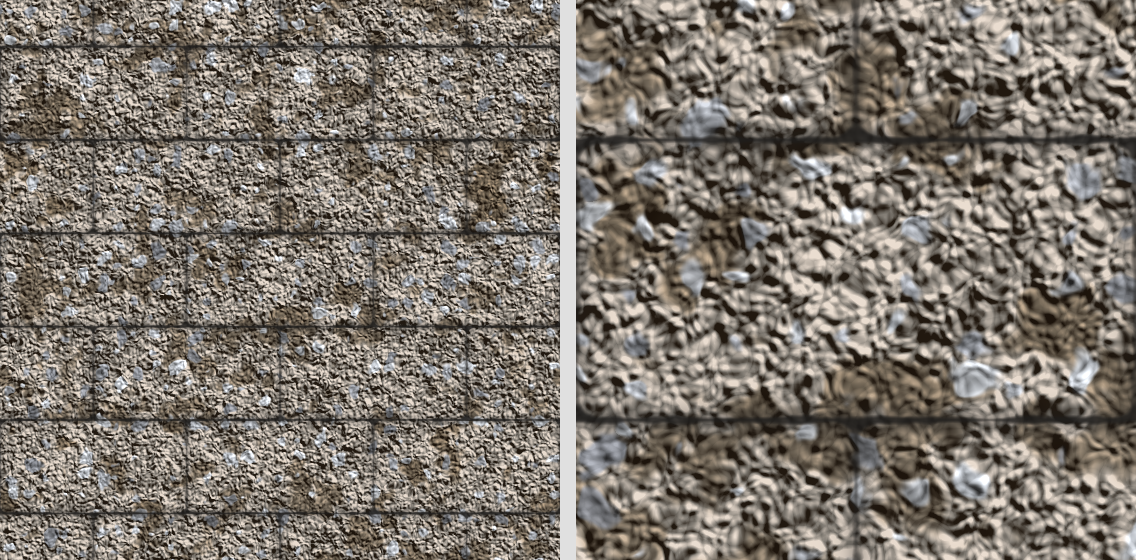
Left: the whole. Right: its middle third, enlarged.
Reproduce this texture procedurally as a WebGL 1 fragment shader.

```glsl
precision highp float;
// Split-face concrete blocks in running bond: three across, six courses down.
// A crumbly height field of noise, grains and pebbles is lit from the upper
// right with short cast shadows; soft grimy joints with rounded corners on top.

uniform vec2 u_resolution;

const vec2 BLOCKS = vec2(3.0, 6.0);
const float CORNER_RADIUS = 0.014;
const float JOINT_WIDTH = 0.0046;
const float JOINT_HALO = 0.0065;
const float JOINT_WOBBLE = 0.0035;
const float UPRIGHT_FADE = 0.72;
const vec2 LIGHT_DIR = vec2(0.5, 0.87);
const float LIGHT_STEP = 0.0032;
const float LIGHT_DROP = 0.06;
const float SLOPE_GAIN = 1.9;
const float HEIGHT_GAIN = 1.05;
const float SHADOW_GAIN = 1.1;
const float BASE_TONE = 0.565;
const float MEAN_HEIGHT = 0.60;
const float PEBBLE_FREQ = 31.0;
const float PEBBLE_SHARE = 0.55;

const vec3 CREVICE = vec3(0.13, 0.095, 0.06);
const vec3 STONE = vec3(0.485, 0.465, 0.435);
const vec3 SAND = vec3(0.88, 0.83, 0.78);
const vec3 EARTH = vec3(0.84, 0.78, 0.69);
const vec3 SLATE = vec3(0.44, 0.46, 0.50);
const vec3 QUARTZ = vec3(0.78, 0.81, 0.85);
const vec3 JOINT = vec3(0.12, 0.115, 0.11);

vec2 hash2(vec2 p) {
  vec3 q = fract(p.xyx * vec3(0.1031, 0.1030, 0.0973));
  q += dot(q, q.yzx + 33.33);
  return fract((q.xx + q.yz) * q.zy);
}

// Hash of a lattice cell, wrapping at the canvas edge.
vec2 cellHash(vec2 cell, float freq) {
  return hash2(mod(cell, freq) + freq * 1.7);
}

float noise(vec2 p, float freq) {
  vec2 cell = floor(p * freq), f = fract(p * freq);
  f = f * f * (3.0 - 2.0 * f);
  float a = cellHash(cell, freq).x, b = cellHash(cell + vec2(1, 0), freq).x;
  float c = cellHash(cell + vec2(0, 1), freq).x, d = cellHash(cell + 1.0, freq).x;
  return mix(mix(a, b, f.x), mix(c, d, f.x), f.y);
}

// Rounded crumbs: high at scattered points, low between them.
float grains(vec2 p, float freq) {
  vec2 cell = floor(p * freq), f = fract(p * freq);
  float nearest = 2.0;
  for (int y = -1; y <= 1; y++)
    for (int x = -1; x <= 1; x++) {
      vec2 o = vec2(x, y);
      nearest = min(nearest, length(o + cellHash(cell + o, freq) - f));
    }
  return 1.0 - nearest;
}

// Scattered chipped pebbles: x = coverage, y = random shade.
vec2 pebbles(vec2 p) {
  vec2 cell = floor(p * PEBBLE_FREQ), f = fract(p * PEBBLE_FREQ);
  float ragged = 0.3 * (noise(p, 85.0) - 0.5) + 0.22 * (noise(p, 170.0) - 0.5);
  vec2 result = vec2(0.0);
  for (int y = -1; y <= 1; y++)
    for (int x = -1; x <= 1; x++) {
      vec2 o = vec2(x, y);
      vec2 h = cellHash(cell + o, PEBBLE_FREQ);
      vec2 k = hash2(h * 91.0 + 7.0);
      vec2 d = o + 0.2 + 0.6 * k - f;
      float turn = 6.283 * h.y;
      d = vec2(d.x * cos(turn) + d.y * sin(turn), d.y * cos(turn) - d.x * sin(turn));
      float radius = mix(0.18, 0.6, k.x * k.x);
      float cover = smoothstep(radius, radius - 0.18, length(d * vec2(1.0, 1.4)) + ragged);
      cover *= step(h.x, PEBBLE_SHARE);
      if (cover > result.x) result = vec2(cover, k.y);
    }
  return result;
}

// Small broken-out hollows where the matrix is flatter and browner.
float hollows(vec2 p) {
  float n = 0.45 * noise(p, 19.0) + 0.35 * noise(p, 43.0) + 0.2 * noise(p, 97.0);
  return smoothstep(0.54, 0.68, n);
}

float height(vec2 p) {
  float h = 0.26 * noise(p, 30.0) + 0.28 * noise(p, 67.0) + 0.35 * grains(p, 88.0)
          + 0.25 * grains(p, 160.0) + 0.22 * (noise(p, 256.0) - 0.5);
  h = mix(h, 0.47 + 0.65 * (h - MEAN_HEIGHT), 0.8 * hollows(p));
  float cover = pebbles(p).x;
  return mix(h, 0.64 + 0.5 * (h - MEAN_HEIGHT) + 0.04 * cover, 0.8 * cover);
}

// Signed distance to the rounded block edge; negative inside.
float blockEdge(vec2 local) {
  vec2 q = abs(local) - 0.5 / BLOCKS + CORNER_RADIUS;
  return length(max(q, 0.0)) + min(max(q.x, q.y), 0.0) - CORNER_RADIUS;
}

void main() {
  vec2 uv = gl_FragCoord.xy / u_resolution;

  // Courses begin half a block down; alternate ones shift sideways.
  vec2 grid = uv * BLOCKS + vec2(0.0, 0.5);
  grid.x += 0.5 * (1.0 - mod(floor(grid.y), 2.0));
  vec2 local = (fract(grid) - 0.5) / BLOCKS;
  vec2 variation = hash2(mod(floor(grid), BLOCKS) + 3.7) - 0.5;

  // Relief, shaded by slope and by taller grains toward the light.
  vec2 p = uv + 0.006 * (vec2(noise(uv, 71.0), noise(uv, 79.0)) - 0.5);
  float h = height(p), slope = 0.0, shadow = 0.0;
  for (int i = 1; i <= 3; i++) {
    float rise = height(p + LIGHT_DIR * LIGHT_STEP * float(i)) - h;
    if (i == 1) slope = -rise;
    shadow = max(shadow, rise - LIGHT_DROP * float(i));
  }
  float tone = BASE_TONE + SLOPE_GAIN * slope + HEIGHT_GAIN * (h - MEAN_HEIGHT);
  tone = clamp(tone - SHADOW_GAIN * shadow + 0.04 * variation.x, 0.0, 1.05);

  // Sandy matrix, earthy hollows and cool pebbles.
  vec3 color = mix(CREVICE, STONE, min(tone * 2.0, 1.0));
  color = mix(color, SAND, max(tone * 2.0 - 1.0, 0.0));
  color *= mix(vec3(1.0), EARTH, hollows(p) * (0.9 + 0.3 * variation.y));
  vec2 pebble = pebbles(p);
  vec3 pebbleColor = mix(SLATE, QUARTZ, smoothstep(0.0, 0.85, pebble.y));
  color = mix(color, pebbleColor * (0.2 + 1.2 * tone), 0.8 * pebble.x);

  // Joint core and its soft grime, fainter along the upright joints.
  float edge = blockEdge(local);
  edge += JOINT_WOBBLE * (0.5 * noise(uv, 60.0) + 0.5 * noise(uv, 140.0) - 0.5);
  float core = smoothstep(-JOINT_WIDTH, 0.0, edge);
  float halo = 0.55 * exp(min(edge, 0.0) / JOINT_HALO);
  vec2 gap = 0.5 / BLOCKS - abs(local);
  float strength = mix(UPRIGHT_FADE, 1.0, smoothstep(0.014, 0.004, gap.y));
  color = mix(color, JOINT, strength * max(0.88 * core, halo));

  gl_FragColor = vec4(clamp(color, 0.0, 1.0), 1.0);
}
```
